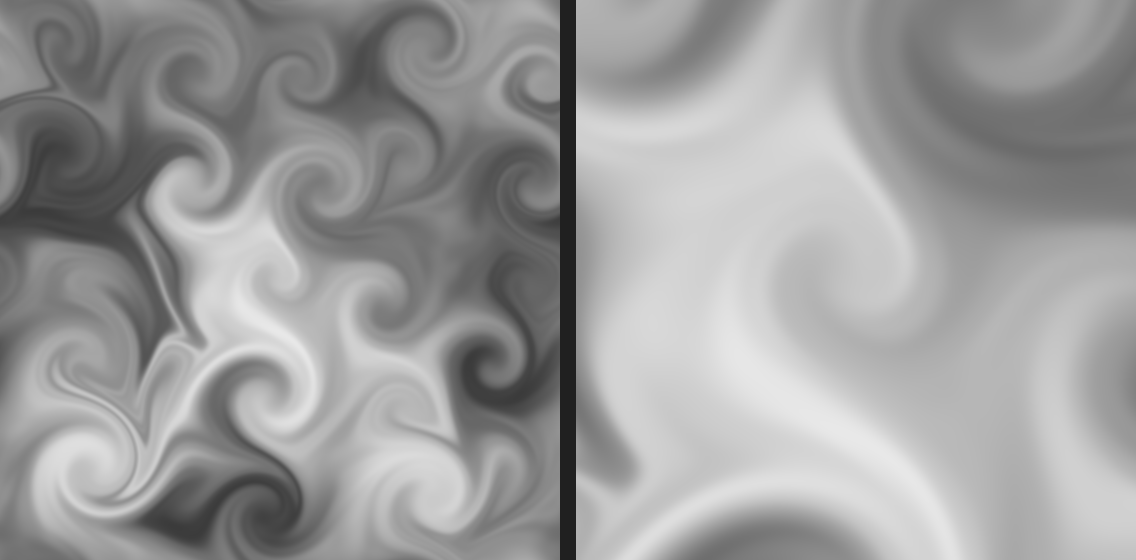
Left, the full canvas; right, a detail of the centre.
Reproduce this pattern procedurally as a Shadertoy shader.

```glsl
const int VORTEX_GRID = 5;

// Integer hash: three values in 0..1 for a lattice cell and a seed
vec3 hash3(vec2 cell, float seed) {
    uvec3 v = uvec3(cell.x + 0.5, cell.y + 0.5, seed) * 1664525u + 1013904223u;
    v.x += v.y * v.z; v.y += v.z * v.x; v.z += v.x * v.y;
    v ^= v >> 16u;
    v.x += v.y * v.z; v.y += v.z * v.x; v.z += v.x * v.y;
    return vec3(v >> 8u) / 16777216.0;
}

// Value noise that wraps after 'period' cells
float wrapNoise(vec2 p, float period, float seed) {
    vec2 cell = floor(p), f = p - cell;
    f = f * f * f * (f * (f * 6.0 - 15.0) + 10.0);
    vec2 lo = mod(cell, period), hi = mod(cell + 1.0, period);
    float bottom = mix(hash3(lo, seed).x, hash3(vec2(hi.x, lo.y), seed).x, f.x);
    float top = mix(hash3(vec2(lo.x, hi.y), seed).x, hash3(hi, seed).x, f.x);
    return mix(bottom, top, f.y);
}

// Zero-centred octaves, each with a whole number of cells per tile
float cloud(vec2 p) {
    float sum = 0.0, amplitude = 0.5, period = 4.0;
    for (int octave = 0; octave < 4; octave++) {
        sum += amplitude * (wrapNoise(p * period, period, float(octave) + 3.0) - 0.5);
        amplitude *= 0.48;
        period *= 2.0;
    }
    return sum;
}

// Turn the plane around one vortex per jittered grid cell
vec2 stir(vec2 p) {
    for (int i = 0; i < VORTEX_GRID * VORTEX_GRID; i++) {
        vec2 cell = vec2(i % VORTEX_GRID, i / VORTEX_GRID);
        vec3 rnd = hash3(cell, 17.0);
        vec2 centre = (cell + 0.22 + 0.56 * rnd.xy) / float(VORTEX_GRID);
        float radius = mix(0.05, 0.09, rnd.z);
        vec2 d = fract(p - centre + 0.5) - 0.5;
        float angle = mix(3.4, 4.5, hash3(cell, 29.0).x) * exp(-dot(d, d) / (radius * radius));
        float c = cos(angle), s = sin(angle);
        p += mat2(c, s, -s, c) * d - d;
    }
    return p;
}

void mainImage(out vec4 fragColor, in vec2 fragCoord) {
    // Shift the tile so that its border crosses calm areas
    vec2 uv = fract(fragCoord / iResolution.xy + vec2(0.57, 0.39));

    // Average nine samples to soften the thin streaks
    float tone = 0.0;
    for (int i = 0; i < 9; i++) {
        vec2 offset = (vec2(i % 3, i / 3) - 1.0) * 0.0022;
        tone += cloud(stir(uv + offset)) / 9.0;
    }

    float grey = clamp(0.54 + 1.03 * tone, 0.06, 0.93);
    fragColor = vec4(vec3(grey), 1.0);
}
```
